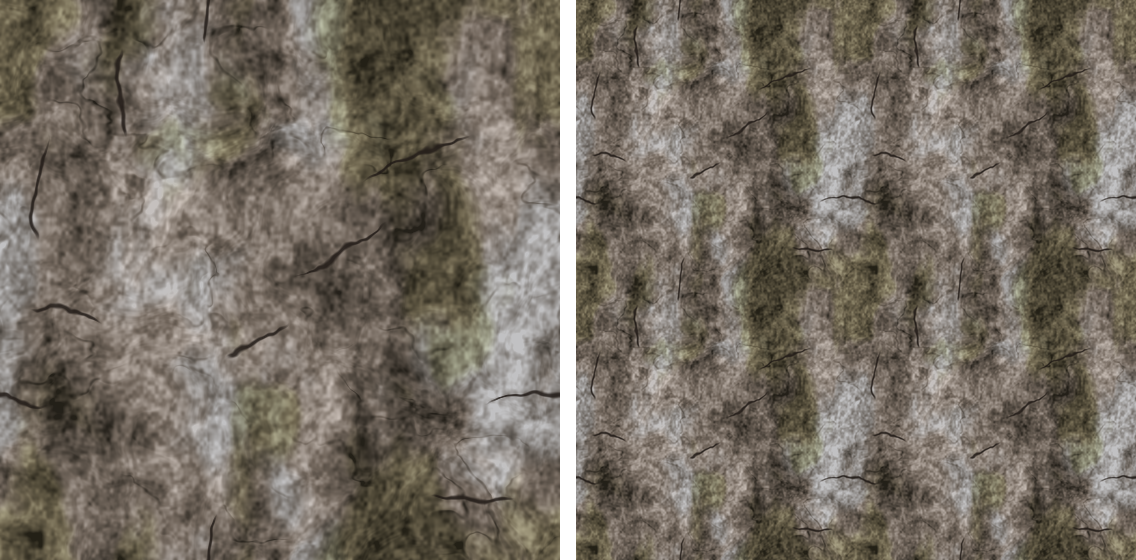
Left: one tile. Right: repeated 2 by 2.
A WebGL 1 fragment shader for this texture:

```glsl
precision highp float;
// Weathered tree bark: upright ridges, flaky grain, pale lichen, moss and dark cracks.
uniform vec2 u_resolution;

float hash(vec2 p) {
  vec3 q = fract(p.xyx * 0.1031);
  q += dot(q, q.yzx + 33.33);
  return fract((q.x + q.y) * q.z);
}

// Value noise that wraps after a whole number of cells
float noise(vec2 uv, vec2 cells, float seed) {
  vec2 p = uv * cells;
  vec2 i = floor(p);
  vec2 f = p - i;
  f = f * f * (3.0 - 2.0 * f);
  vec2 a = mod(i, cells) + seed * 17.0;
  vec2 b = mod(i + 1.0, cells) + seed * 17.0;
  return mix(mix(hash(a), hash(vec2(b.x, a.y)), f.x),
             mix(hash(vec2(a.x, b.y)), hash(b), f.x), f.y);
}

// Layered noise, centred on zero
float fbm(vec2 uv, vec2 cells, float seed) {
  float sum = 0.0;
  float amplitude = 0.53;
  for (int i = 0; i < 4; i++) {
    sum += amplitude * (noise(uv, cells, seed) - 0.5);
    cells *= 2.0;
    seed += 1.0;
    amplitude *= 0.5;
  }
  return sum;
}

// Scattered tapering cracks: mostly level, some slanted, some upright
float cracks(vec2 uv) {
  vec2 wobble = vec2(fbm(uv, vec2(9.0), 50.0), fbm(uv, vec2(11.0), 56.0));
  float dark = 0.0;
  for (int i = 0; i < 9; i++) {
    float k = float(i);
    vec2 centre = fract(vec2(0.13, 0.45) + k * vec2(0.618, 0.277));
    float kind = mod(k, 3.0);
    float angle = 0.3 * (hash(vec2(k, 3.0)) - 0.5);
    angle += kind > 1.5 ? 1.45 : (kind > 0.5 ? 0.45 : 0.0);
    float halfLength = mix(0.06, 0.11, hash(vec2(k, 8.0)));
    vec2 d = fract(uv - centre + 0.5) - 0.5 + 0.07 * wobble;
    vec2 along = vec2(cos(angle), sin(angle));
    float t = dot(d, along) / halfLength;
    float across = abs(dot(d, vec2(-along.y, along.x)) + 0.006 * t * t);
    float width = 0.0055 * sqrt(max(1.0 - t * t, 0.0));
    float line = 1.0 - smoothstep(0.2 * width, width + 0.0008, across);
    dark = max(dark, line * (1.0 - smoothstep(0.75, 1.0, abs(t))));
  }
  return dark;
}

void main() {
  vec2 uv = gl_FragCoord.xy / u_resolution;
  vec2 warp = vec2(fbm(uv, vec2(6.0, 5.0), 1.0), fbm(uv, vec2(5.0, 6.0), 7.0));
  vec2 p = uv + 0.13 * warp;

  // Broad forms
  float ridge = fbm(uv + vec2(0.06, 0.1) * warp, vec2(9.0, 2.0), 13.0);
  float patches = fbm(p, vec2(5.0, 4.0), 20.0);
  float centreColumn = cos(6.2831853 * (uv.x - 0.53));
  float furrow = smoothstep(0.06, 0.2, -ridge);

  // Flakes lit from the upper left, with thin dark rims
  vec2 flakeCells = vec2(24.0, 22.0);
  float flake = fbm(p, flakeCells, 27.0);
  float relief = flake - fbm(p + vec2(-0.003, 0.005), flakeCells, 27.0);
  float rimNoise = fbm(p, vec2(9.0, 11.0), 34.0);
  float rim = 1.0 - smoothstep(0.0, 0.035, abs(rimNoise));
  rim *= smoothstep(-0.08, 0.12, fbm(uv, vec2(7.0, 6.0), 40.0));

  // Fine speckle
  float grain = noise(uv, vec2(150.0, 130.0), 60.0) + noise(uv, vec2(83.0, 71.0), 61.0) - 1.0;
  float fibre = noise(p, vec2(110.0, 24.0), 62.0) - 0.5;

  float tone = 0.54 + 0.85 * ridge + 0.65 * patches + 0.05 * centreColumn;
  tone += 0.55 * flake + 0.6 * relief + 0.25 * grain + 0.12 * fibre;
  tone -= 0.2 * rim + 0.08 * furrow;
  tone = clamp(tone, 0.0, 1.0);

  // Brown ramp from furrow to worn crest
  vec3 color = mix(vec3(0.14, 0.125, 0.1), vec3(0.45, 0.405, 0.365), min(2.0 * tone, 1.0));
  color = mix(color, vec3(0.79, 0.75, 0.72), max(2.0 * tone - 1.0, 0.0));

  // Cool lichen on the crests, olive moss in the furrows
  float lichen = smoothstep(0.02, 0.2, patches + 0.4 * ridge + 0.04 * centreColumn);
  color *= mix(vec3(1.0), vec3(0.96, 1.01, 1.06), lichen);
  float moss = smoothstep(0.0, 0.18, fbm(p, vec2(6.0, 4.0), 70.0) - 0.5 * ridge);
  color *= mix(vec3(1.0), vec3(0.97, 0.99, 0.85), moss);

  color = mix(color, vec3(0.13, 0.105, 0.09), 0.85 * cracks(uv));
  gl_FragColor = vec4(color, 1.0);
}
```
